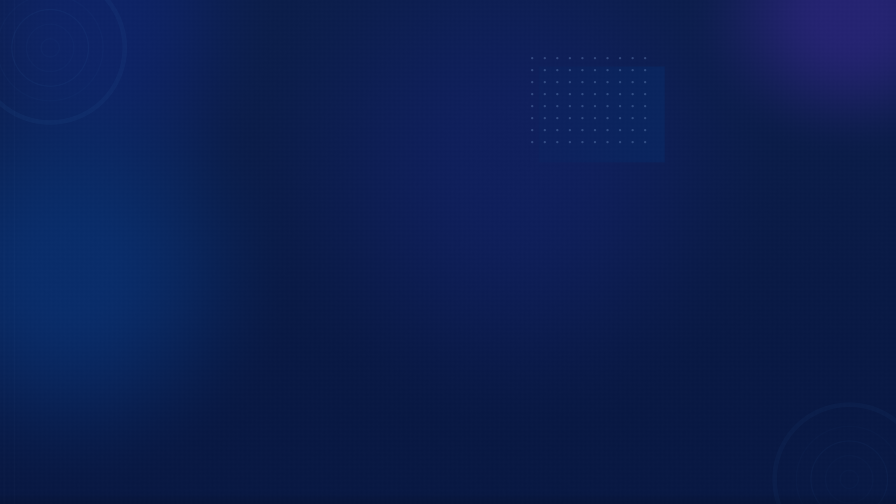
Give the GLSL for this background, as a WebGL 1 fragment shader.

```glsl
precision highp float;
// Dark navy backdrop with soft colour glows, faint rings, a dotted panel and a fine mesh.
uniform vec2 u_resolution;

#define NAVY_LOW vec3(0.034, 0.096, 0.262)
#define NAVY_HIGH vec3(0.045, 0.116, 0.290)
#define AZURE vec3(0.038, 0.176, 0.415)
#define ROYAL vec3(0.055, 0.140, 0.405)
#define INDIGO vec3(0.064, 0.126, 0.372)
#define VIOLET vec3(0.145, 0.140, 0.445)
#define RING_TINT vec3(0.14, 0.34, 0.58)
#define DOT_TINT vec3(0.40, 0.52, 0.72)
#define PANEL_TINT vec3(0.035, 0.155, 0.385)
#define DOT_STEP vec2(0.0249, 0.0238)
#define MESH_CELLS 108.0
#define MESH_STRENGTH 0.004

// Soft elliptical glow: 1 at the centre, 0 at the given radii.
float glow(vec2 p, vec2 center, vec2 radii) {
  return 1.0 - smoothstep(0.12, 1.0, length((p - center) / radii));
}

// Antialiased line of a given half width around a signed distance of zero.
float stroke(float d, float halfWidth, float pixel) {
  return 1.0 - smoothstep(-0.5 * pixel, 0.5 * pixel, abs(d) - halfWidth);
}

// Concentric rings, with a bolder outer one.
float rings(vec2 p, vec2 center, float pixel) {
  float r = length(p - center);
  float sum = stroke(r - 0.148, 0.0045, pixel);
  for (int i = 0; i < 4; i++) {
    float radius = 0.018 + 0.029 * float(i);
    sum += stroke(r - radius, 0.0012, pixel) * (i == 2 ? 0.9 : 0.5);
  }
  return sum + 0.16 * (1.0 - smoothstep(0.0, 0.15, r));
}

// Regular block of small dots, counted from its lower left dot.
float dotGrid(vec2 p, vec2 origin, vec2 count, float pixel) {
  vec2 cell = (p - origin) / DOT_STEP;
  vec2 nearest = clamp(floor(cell + 0.5), vec2(0.0), count - 1.0);
  float d = length((cell - nearest) * DOT_STEP);
  return 1.0 - smoothstep(-0.6 * pixel, 0.6 * pixel, d - 0.0022);
}

// Filled box with smoothed edges.
float box(vec2 p, vec2 low, vec2 high, float pixel) {
  vec2 d = abs(p - 0.5 * (low + high)) - 0.5 * (high - low);
  return 1.0 - smoothstep(-pixel, pixel, max(d.x, d.y));
}

float hash(vec2 p) {
  return fract(sin(dot(p, vec2(127.1, 311.7))) * 43758.5);
}

void main() {
  // Height runs from 0 to 1; width keeps the same unit.
  float pixel = 1.0 / u_resolution.y;
  vec2 p = gl_FragCoord.xy * pixel;

  // Base gradient and glows
  vec3 color = mix(NAVY_LOW, NAVY_HIGH, smoothstep(0.1, 1.0, p.y));
  color = mix(color, INDIGO, 0.85 * glow(p, vec2(1.02, 0.69), vec2(0.56, 0.58)));
  color = mix(color, ROYAL, 0.90 * glow(p, vec2(0.20, 0.96), vec2(0.36, 0.50)));
  color = mix(color, AZURE, glow(p, vec2(0.14, 0.47), vec2(0.46, 0.46)));
  color = mix(color, VIOLET, glow(p, vec2(1.69, 0.97), vec2(0.35, 0.29)));

  // Corner rings
  color = mix(color, RING_TINT, 0.12 * rings(p, vec2(0.0995, 0.905), pixel));
  color = mix(color, RING_TINT, 0.08 * rings(p, vec2(1.685, 0.049), pixel));

  // Panel, fading to the left, with its dots
  float panel = box(p, vec2(1.069, 0.678), vec2(1.319, 0.868), pixel);
  color = mix(color, PANEL_TINT, panel * mix(0.3, 0.7, smoothstep(1.07, 1.32, p.x)));
  color = mix(color, DOT_TINT, 0.42 * dotGrid(p, vec2(1.056, 0.718), vec2(10.0, 8.0), pixel));

  // Fine mesh, left edge lines and grain
  vec2 mesh = cos(6.28318 * p * MESH_CELLS);
  color += MESH_STRENGTH * 0.5 * (mesh.x + mesh.y);
  float edgeLines = stroke(p.x - 0.008, 0.001, pixel) + stroke(p.x - 0.029, 0.001, pixel);
  color += 0.010 * edgeLines;
  color += 0.003 * (hash(floor(p * 288.0)) - 0.5);

  // Darker lower rim
  color *= 1.0 - 0.14 * (1.0 - smoothstep(0.0, 0.025, p.y));
  gl_FragColor = vec4(color, 1.0);
}
```
